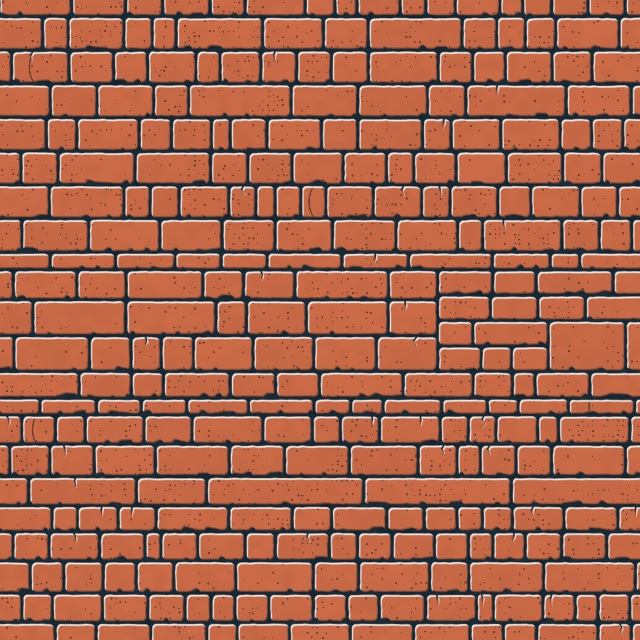
Write a three.js fragment shader that draws this pattern.

```glsl
// Weathered brick wall: 22 courses of uneven height, each split into bricks of
// hashed width, with a patch of four thinner courses let in at the right.
// Bricks are chipped rounded boxes, lit from the upper left, on dark mortar.

varying vec2 vUv;

float hash(vec2 p) {
  vec3 q = fract(p.xyx * 0.1031);
  q += dot(q, q.yzx + 33.33);
  return fract((q.x + q.y) * q.z);
}

float noise(vec2 p) {
  vec2 i = floor(p), f = fract(p);
  f = f * f * (3.0 - 2.0 * f);
  return mix(mix(hash(i), hash(i + vec2(1.0, 0.0)), f.x),
             mix(hash(i + vec2(0.0, 1.0)), hash(i + 1.0), f.x), f.y);
}

// Courses are numbered from the top; 8 and 13 are thin bands.
float courseHeight(float i) {
  if (i < 7.5) return 0.0526;
  if (i < 8.5) return 0.0273;
  if (i < 9.5) return 0.047;
  if (i < 11.5) return 0.056;
  if (i < 12.5) return 0.0417;
  if (i < 13.5) return 0.0263;
  return 0.0456 + 0.005 * sin((i - 14.0) * 1.5708);
}

float brickWidth(float course, float i) {
  bool wide = course == 16.0 || course == 34.0;
  float stretch = wide ? 1.9 : 0.75 + 0.5 * hash(vec2(course, 91.0));
  float longer = hash(vec2(i + 40.0, course));
  return stretch * (0.03 + 0.04 * hash(vec2(course, i)) + 0.08 * longer * longer);
}

// Distance to a worn brick centred at the origin, y pointing down.
float brickDistance(vec2 c, vec2 halfSize, float seed) {
  float radius = min(0.0065, 0.5 * min(halfSize.x, halfSize.y));
  vec2 q = abs(c) - halfSize + radius;
  float d = length(max(q, 0.0)) + min(max(q.x, q.y), 0.0) - radius;
  d += 0.0012 * (noise(c * 130.0 + seed) - 0.5);

  // Chips along the lower edge
  float chip = max(noise(vec2(c.x * 85.0 + 50.0, seed)) - 0.64, 0.0);
  d = max(d, c.y - halfSize.y + 0.015 * chip);

  // Occasional tapering notch in the upper edge
  if (hash(vec2(seed, 5.0)) > 0.88) {
    float middle = halfSize.x * 1.3 * (hash(vec2(seed, 6.0)) - 0.5);
    float depth = c.y + halfSize.y;
    float bend = 0.004 * (noise(vec2(depth * 200.0, seed)) - 0.5);
    d = max(d, 0.0017 * (1.0 - depth / 0.011) - abs(c.x - middle - bend));
  }
  return d;
}

float outside(float d) {
  return smoothstep(-0.0014, 0.0014, d);
}

// Dark pits, gathered in clumps
float pits(vec2 p, float amount) {
  vec2 g = p * 130.0, cell = floor(g);
  vec2 spot = 0.3 + 0.4 * vec2(hash(cell + 11.0), hash(cell + 37.0));
  float size = 0.09 + 0.14 * hash(cell + 71.0);
  float present = step(hash(cell), amount * noise(p * 32.0));
  return present * (1.0 - smoothstep(size - 0.08, size + 0.09, length(fract(g) - spot)));
}

void main() {
  vec2 p = vec2(vUv.x, 1.0 - vUv.y);

  // Find the course; the first is cut by the upper border
  float top = -0.0266, height = 0.0, course = 0.0;
  for (int i = 0; i < 22; i++) {
    course = float(i);
    height = courseHeight(course);
    if (p.y < top + height) break;
    top += height;
  }

  // Patch of thinner courses, with one tall block in its lower right
  float left = -0.05 * hash(vec2(course, 17.0)), limit = 2.0;
  if (course > 8.5 && course < 11.5) {
    if (p.x > 0.684) {
      height = 0.03975;
      float k = floor((p.y - 0.4215) / height);
      bool tall = k > 1.5 && p.x > 0.857;
      if (k > 1.5 && !tall) limit = 0.857;
      top = 0.4215 + (tall ? 2.0 : k) * height;
      course = tall ? 34.0 : 30.0 + k;
      left = tall ? 0.857 : 0.684;
      if (tall) height *= 2.0;
    } else limit = 0.684;
  }

  // Find the brick within the course
  float right = left, seed = 0.0;
  for (int i = 0; i < 48; i++) {
    seed = course * 50.0 + float(i);
    right = left + brickWidth(course, float(i));
    if (limit - right < 0.03) right = limit;
    if (p.x < right) break;
    left = right;
  }
  vec2 c = p - vec2(0.5 * (left + right), top + 0.5 * height);
  vec2 halfSize = 0.5 * vec2(right - left, height) - 0.0021 - 0.0005 * hash(vec2(seed, 2.0));

  // Clay, shaded lower right rim, pits, rare hairline crack, bright upper left rim
  vec3 brown = vec3(0.42, 0.24, 0.19);
  vec3 color = vec3(0.785, 0.412, 0.272) * (0.985 + 0.025 * hash(vec2(seed, 3.0)));
  color *= 0.98 + 0.04 * noise(p * 60.0) - 0.25 * c.y;
  float shade = outside(brickDistance(c + vec2(0.0014, 0.0019), halfSize, seed));
  color = mix(color, brown, shade * (0.4 + 0.4 * noise(p * 60.0)));
  color = mix(color, brown * 0.85, 0.8 * pits(p, 0.15 + 0.4 * hash(vec2(seed, 4.0))));
  float crack = abs(c.x + 0.4 * halfSize.x - 12.0 * c.y * c.y);
  color = mix(color, brown, step(0.98, hash(vec2(seed, 8.0))) * (1.0 - smoothstep(0.0004, 0.0018, crack)));
  float lit = outside(brickDistance(c - vec2(0.002, 0.0028), halfSize, seed));
  color = mix(color, vec3(0.94, 0.91, 0.89), lit);

  vec3 mortar = vec3(0.08, 0.145, 0.185) + 0.03 * noise(p * 70.0);
  color = mix(color, mortar, outside(brickDistance(c, halfSize, seed)));
  gl_FragColor = vec4(color, 1.0);
}
```
